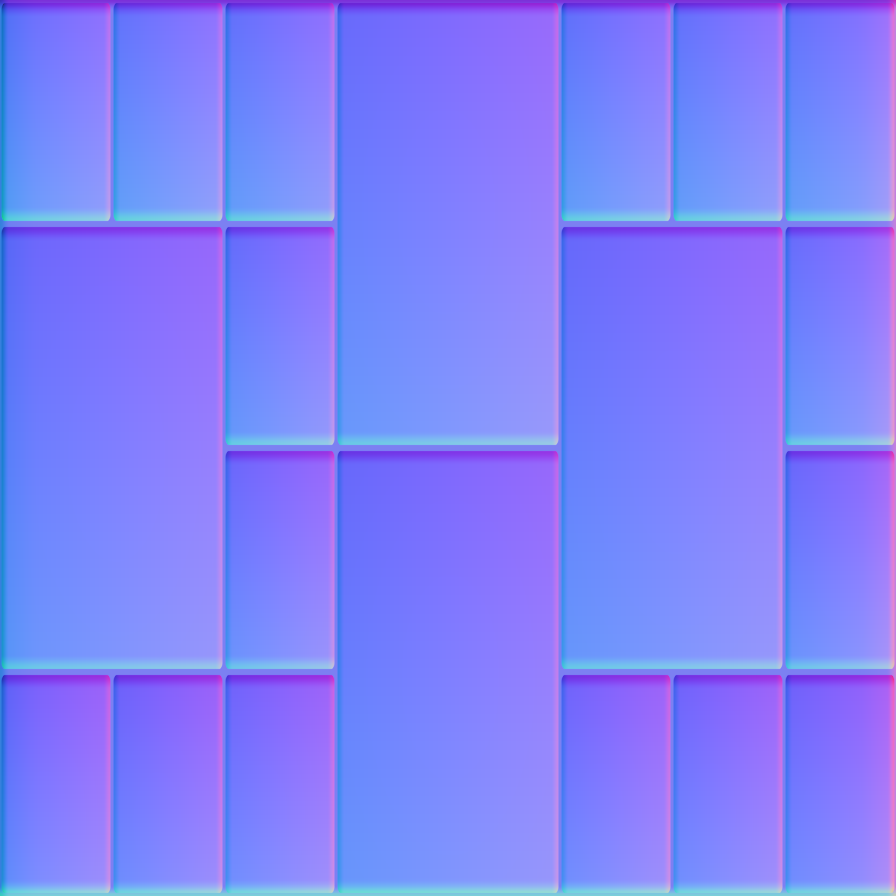
Give the GLSL for this texture map, as a WebGL 1 fragment shader.

```glsl
precision highp float;
// Tangent-space normal map of bevelled tiles: pairs of columns with double-size
// tiles alternate with single columns. Each tile is a box whose face tilt,
// edge bevel and rounded outline are combined into one unit normal.

uniform vec2 u_resolution;

const vec2 GRID = vec2(8.0, 4.0);        // cells across and down
const float LAYOUT_PERIOD = 5.0;         // columns before the layout repeats
const float GAP_HALF = 0.0135;           // half joint width, in cells
const float CORNER_RADIUS = 0.03;        // in cells
const float BEVEL_WIDTH = 0.066;         // in cells
const vec2 BEVEL_SLOPE = vec2(0.34, 0.39);
const vec2 FACE_SLOPE = vec2(0.20, 0.19);
const vec2 ROW_DRIFT = vec2(-0.05, 0.06); // tilt of small tiles, top to bottom
const float TILT_VARIATION = 0.025;      // random tilt of each tile
const vec2 RIM_WIDTH = vec2(0.011, 0.012); // in canvas units
const vec2 RIM_SLOPE = vec2(0.45, 0.62);
const float RIM_ON_TILE = 0.35;          // share of the rim slope on tiles
const vec2 GLOW_WIDTH = vec2(0.045, 0.02); // wide falloff at the canvas sides
const vec2 GLOW_SLOPE = vec2(0.12, 0.0);
const vec3 JOINT_TINT = vec3(0.97, 1.0, 0.95);

vec2 hash22(vec2 p) {
  vec3 q = fract(vec3(p.xyx) * vec3(0.1031, 0.1030, 0.0973));
  q += dot(q, q.yzx + 33.33);
  return fract((q.xx + q.yz) * q.zy);
}

// Tile owning a cell: origin in xy, size in zw, rows counted downwards.
vec4 tileAt(vec2 cell) {
  float column = mod(cell.x, LAYOUT_PERIOD);
  if (column > 2.5) {
    return vec4(cell.x - (column - 3.0), cell.y - mod(cell.y, 2.0), 2.0, 2.0);
  }
  if (column < 1.5 && cell.y > 0.5 && cell.y < 2.5) {
    return vec4(cell.x - column, 1.0, 2.0, 2.0);
  }
  return vec4(cell, 1.0, 1.0);
}

float roundedBox(vec2 p, vec2 halfSize, float radius) {
  vec2 q = abs(p) - halfSize + radius;
  return length(max(q, 0.0)) + min(max(q.x, q.y), 0.0) - radius;
}

// Slope rising towards each edge, signed outwards.
vec2 edgeSlope(vec2 p, vec2 halfSize, vec2 width) {
  vec2 inset = max(halfSize - abs(p), 0.0);
  return sign(p) * (1.0 - smoothstep(vec2(0.0), width, inset));
}

void main() {
  vec2 uv = gl_FragCoord.xy / u_resolution;
  uv.y = 1.0 - uv.y;
  vec2 p = uv * GRID;

  // Local tile frame
  vec4 tile = tileAt(floor(p));
  vec2 local = p - tile.xy - 0.5 * tile.zw;
  vec2 halfSize = 0.5 * tile.zw - GAP_HALF;

  // Antialiased tile coverage
  vec2 pixel = GRID / u_resolution;
  float dist = roundedBox(local, halfSize, CORNER_RADIUS);
  vec2 inset = halfSize - abs(local);
  float blur = 0.75 * (inset.x < inset.y ? pixel.x : pixel.y);
  float cover = 1.0 - smoothstep(-blur, blur, dist);

  // Face tilt: a dome, a drift by row on small tiles, a little randomness
  vec2 face = FACE_SLOPE * local / halfSize;
  float isSmall = step(tile.z, 1.5);
  face += ROW_DRIFT * isSmall * (1.0 - 2.0 * tile.y / (GRID.y - 1.0));
  face += TILT_VARIATION * (hash22(tile.xy + 7.0) - 0.5);

  // Tile bevel and canvas rim
  vec2 bevel = BEVEL_SLOPE * edgeSlope(local, halfSize, vec2(BEVEL_WIDTH));
  vec2 rim = RIM_SLOPE * edgeSlope(uv - 0.5, vec2(0.5), RIM_WIDTH);
  vec2 glow = GLOW_SLOPE * edgeSlope(uv - 0.5, vec2(0.5), GLOW_WIDTH);
  vec2 tilt = mix(rim, face + bevel + RIM_ON_TILE * rim, cover) + glow;

  // Encode the unit normal
  tilt /= max(length(tilt), 1.0);
  vec3 normal = vec3(tilt, sqrt(max(1.0 - dot(tilt, tilt), 0.0)));
  vec3 color = 0.5 + 0.5 * normal;
  color *= mix(JOINT_TINT, vec3(1.0), cover);
  gl_FragColor = vec4(color, 1.0);
}
```
